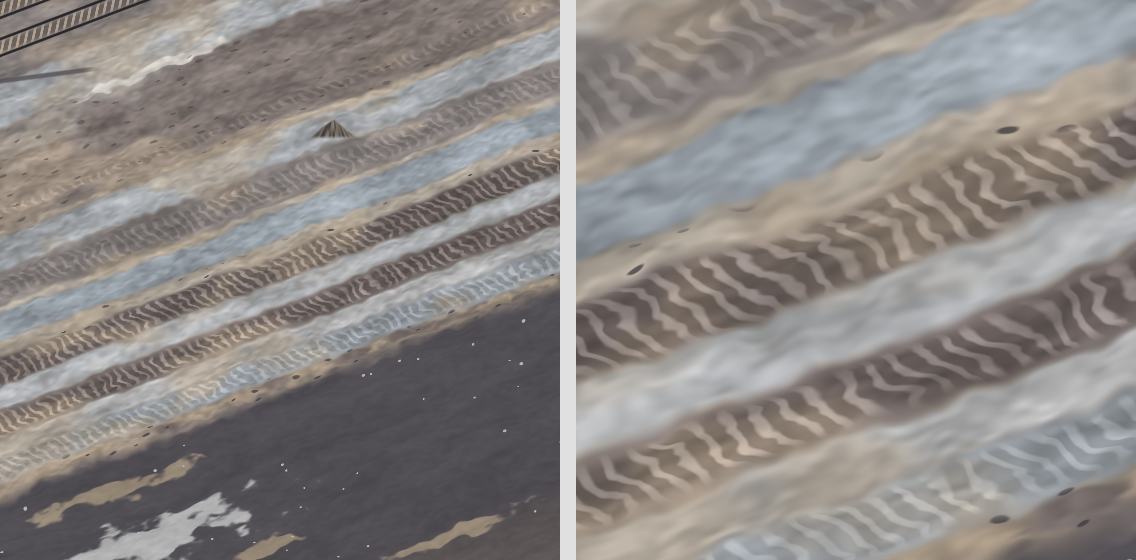
Left: the whole. Right: its middle third, enlarged.
A WebGL 2 fragment shader for this texture:

```glsl
#version 300 es
precision highp float;
// Aerial view of graded ground: slanting strips of soil and gravel, tyre treads, rails and dark ash.
#define SLOPE 0.38
#define EDGE_SOFTNESS 0.005
#define WOBBLE 0.022
#define STREAK_CONTRAST 0.30
#define GRAIN_CONTRAST 0.17
#define TREAD_SPACING 0.019
#define ASH vec3(0.315, 0.302, 0.325)
#define BROWN vec3(0.505, 0.465, 0.450)
#define DARK_BROWN vec3(0.430, 0.395, 0.385)
#define PALE vec3(0.700, 0.700, 0.700)
#define BLUE_GRAVEL vec3(0.580, 0.610, 0.640)
#define TAN vec3(0.650, 0.590, 0.515)

uniform vec2 u_resolution;
out vec4 outColor;

float hash(vec2 p) {
  vec3 h = fract(vec3(p.xyx) * 0.1031);
  h += dot(h, h.yzx + 33.33);
  return fract((h.x + h.y) * h.z);
}

float noise(vec2 p) {
  vec2 i = floor(p), f = fract(p);
  f = f * f * (3.0 - 2.0 * f);
  vec2 e = vec2(0.0, 1.0);
  return mix(mix(hash(i), hash(i + e.yx), f.x),
             mix(hash(i + e.xy), hash(i + e.yy), f.x), f.y);
}

float fbm(vec2 p) {
  float sum = 0.0, weight = 0.55;
  for (int i = 0; i < 3; i++) {
    sum += weight * noise(p);
    p = p * 2.0 + 17.3;
    weight *= 0.5;
  }
  return sum;
}

float band(float v, float low, float high) {
  return smoothstep(low - EDGE_SOFTNESS, low + EDGE_SOFTNESS, v)
       * (1.0 - smoothstep(high - EDGE_SOFTNESS, high + EDGE_SOFTNESS, v));
}

float patchMask(vec2 q, vec2 centre, vec2 radius, float rough) {
  return smoothstep(-0.2, 0.25, 1.0 - length((q - centre) / radius) + (rough - 0.5) * 2.2);
}

// Slanted lugs pressed across a strip: negative in the grooves, positive on the crests
float treads(vec2 q, float low, float high, float rough) {
  float wave = sin(6.2832 * (q.x / TREAD_SPACING + (q.y - low) * 32.0 + rough * 1.6));
  return band(q.y, low, high) * (smoothstep(-0.2, 0.9, wave) - 0.45) * (0.4 + rough);
}

// One small stone in some of the cells
float specks(vec2 q, vec2 cells, float density) {
  vec2 id = floor(q * cells), f = fract(q * cells) - 0.5;
  vec2 shift = vec2(hash(id + 3.1), hash(id + 8.7)) - 0.5;
  float size = mix(0.12, 0.28, hash(id + 5.5));
  float stone = 1.0 - smoothstep(size * 0.5, size, length(f - shift * 0.4));
  return stone * step(hash(id), density);
}

void main() {
  vec2 p = gl_FragCoord.xy / u_resolution;

  // Strip coordinates: x runs along the strips, y across them
  vec2 straight = vec2(p.x + SLOPE * p.y, p.y - SLOPE * p.x);
  vec2 q = straight;
  q.y += WOBBLE * (fbm(q * vec2(5.0, 9.0)) - 0.48);
  q.y += 0.007 * (noise(q * vec2(45.0, 60.0)) - 0.5);
  float v = q.y;

  float cloud = fbm(q * vec2(6.0, 14.0) + 40.0);
  float streak = fbm(q * vec2(6.0, 52.0));
  float rough = fbm(q * vec2(24.0, 55.0) + 9.0);
  float grain = noise(q * vec2(75.0, 190.0)) - 0.5;
  float ground = smoothstep(0.095, 0.125, v + 0.03 * (rough - 0.5));

  // Soil and gravel strips, from the ash upwards
  vec3 gravel = mix(BLUE_GRAVEL, PALE, 0.25);
  vec3 color = mix(ASH, mix(TAN, DARK_BROWN, smoothstep(0.35, 0.65, rough)), ground);
  color = mix(color, gravel * 0.95, band(v, 0.138, 0.187));
  color = mix(color, PALE, band(v, 0.187, 0.222));
  color = mix(color, DARK_BROWN * 1.08, band(v, 0.222, 0.270));
  color = mix(color, mix(PALE, gravel, 0.4), band(v, 0.270, 0.310));
  color = mix(color, DARK_BROWN * 1.05, band(v, 0.310, 0.360));
  color = mix(color, mix(TAN, PALE, 0.4), band(v, 0.360, 0.385));
  color = mix(color, BLUE_GRAVEL, band(v, 0.385, 0.437));
  color = mix(color, mix(TAN, PALE, 0.5), band(v, 0.437, 0.450));
  color = mix(color, mix(BROWN, gravel, 0.22), band(v, 0.450, 0.515));
  color = mix(color, mix(gravel, PALE, 0.35), band(v, 0.515, 0.574));
  color = mix(color, mix(TAN, PALE, 0.3), band(v, 0.574, 0.588));
  color = mix(color, BROWN, band(v, 0.588, 0.775));
  color = mix(color, gravel, 0.55 * band(v, 0.715, 0.775) * smoothstep(0.4, 0.6, cloud));
  color = mix(color, mix(gravel, PALE, 0.5), band(v, 0.775, 0.855));
  color = mix(color, mix(BROWN, gravel, 0.2), band(v, 0.855, 1.1));

  // Dry earth showing through, mostly towards the left
  float dry = smoothstep(0.48, 0.68, cloud + 0.14 * (0.5 - p.x));
  color = mix(color, TAN, 0.6 * dry * ground * (1.0 - band(v, 0.385, 0.437)));
  color = mix(color, vec3(0.77, 0.75, 0.73), patchMask(q, vec2(0.62, 0.775), vec2(0.16, 0.010), rough));

  // Patches lying on the ash
  color = mix(color, DARK_BROWN * 0.88, 0.6 * (1.0 - ground) * smoothstep(-0.23, -0.29, v));
  color = mix(color, PALE * 0.95, patchMask(q, vec2(0.29, -0.065), vec2(0.20, 0.042), rough));
  float straw = patchMask(q, vec2(0.27, 0.046), vec2(0.13, 0.018), rough)
              + patchMask(q, vec2(0.49, -0.153), vec2(0.06, 0.014), rough)
              + patchMask(q, vec2(0.85, -0.258), vec2(0.14, 0.012), rough);
  color = mix(color, TAN * 0.88, min(straw, 1.0));

  // Streaks, grain and tyre treads
  float strength = mix(0.4, 1.0, ground);
  color *= 1.0 + strength * (STREAK_CONTRAST * (streak - 0.48) + GRAIN_CONTRAST * grain
         + 0.30 * (rough - 0.48) + 0.22 * (cloud - 0.48));
  float tread = treads(q, 0.312, 0.355, rough) + treads(q, 0.228, 0.262, rough)
              + 0.6 * treads(q, 0.145, 0.180, rough) + 0.45 * treads(q, 0.460, 0.500, rough)
              + 0.4 * treads(q, 0.612, 0.628, rough);
  color += 0.19 * tread;

  // Clods and litter
  float clods = specks(q, vec2(24.0, 75.0), 0.22) * (band(v, 0.355, 0.38) + band(v, 0.11, 0.14)
              + 0.6 * band(v, 0.59, 0.77));
  color = mix(color, ASH * 0.75, 0.75 * clods);
  color = mix(color, vec3(0.72, 0.70, 0.72), specks(q, vec2(55.0, 75.0), 0.025) * (1.0 - ground));

  // Small heap of brushwood
  vec2 heap = p - vec2(0.596, 0.757);
  float heapEdge = 0.034 - abs(heap.x) * 0.8 - heap.y + 0.012 * (rough - 0.5);
  float heapMask = smoothstep(0.0, 0.006, heapEdge) * smoothstep(-0.006, 0.002, heap.y);
  float twigs = noise(vec2(heap.x / (0.05 - heap.y) * 14.0, heap.y * 50.0));
  color = mix(color, mix(ASH * 0.7, TAN * 0.85, twigs), heapMask);

  // Long thin shadow
  float shadow = 1.0 - smoothstep(0.002, 0.006, abs(p.y - 0.855 - 0.13 * p.x));
  color = mix(color, ASH * 1.05, 0.8 * shadow * (1.0 - smoothstep(0.14, 0.19, p.x)));

  // Rails in pairs with pale sleepers between
  float gauge = mod(straight.y - 0.900, 0.068);
  float railway = smoothstep(0.894, 0.898, straight.y);
  float sleeper = smoothstep(0.1, 0.7, sin(6.2832 * (straight.x * 62.0 - straight.y * 40.0)));
  color = mix(color, mix(DARK_BROWN * 0.85, TAN * 1.1, sleeper), 0.8 * railway * band(gauge, 0.005, 0.025));
  float rail = min(min(gauge, 0.068 - gauge), abs(gauge - 0.030));
  color = mix(color, ASH * 0.5, railway * (1.0 - smoothstep(0.001, 0.004, rail)));

  outColor = vec4(clamp(color, 0.0, 1.0), 1.0);
}
```
